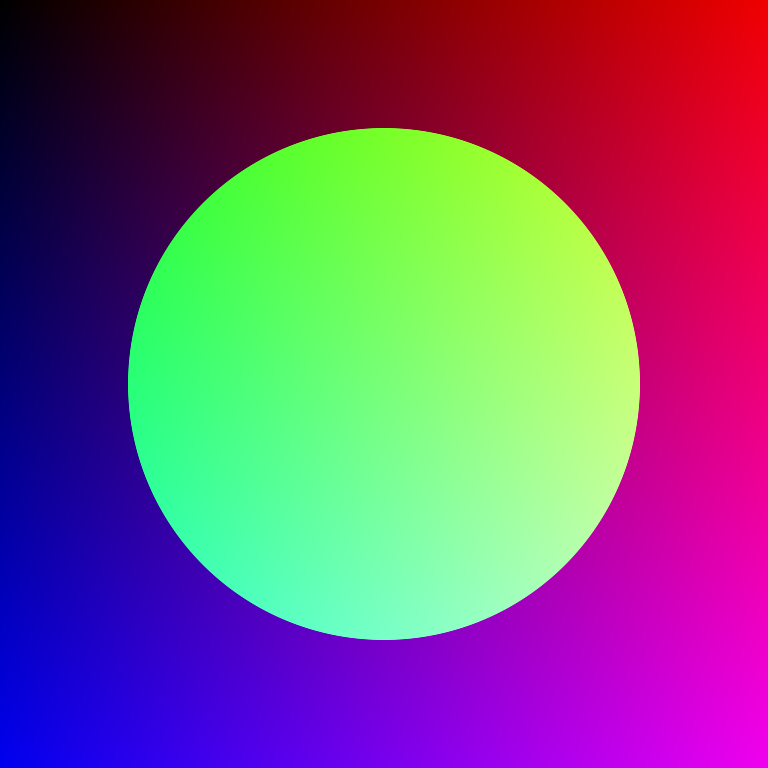
Reproduce this background procedurally as a WebGL 2 fragment shader.

```glsl
#version 300 es
precision highp float;
// A centred green disc over a gradient of red to the right and blue downward.

uniform vec2 u_resolution;
out vec4 outColor;

const vec2 DISC_CENTER = vec2(0.5);
const float DISC_RADIUS = 1.0 / 3.0;
const float GRADIENT_PEAK = 0.94;

// Signed distance to a circle, negative inside
float circleDistance(vec2 point, vec2 center, float radius) {
    return length(point - center) - radius;
}

// Coverage of a shape with an edge of the given width
float coverage(float dist, float edgeWidth) {
    return 1.0 - smoothstep(-0.5 * edgeWidth, 0.5 * edgeWidth, dist);
}

// Red grows with x, blue grows toward the bottom
vec3 cornerGradient(vec2 point, float peak) {
    return peak * vec3(point.x, 0.0, 1.0 - point.y);
}

void main() {
    vec2 uv = gl_FragCoord.xy / u_resolution;
    float pixel = 1.0 / min(u_resolution.x, u_resolution.y);

    vec3 color = cornerGradient(uv, GRADIENT_PEAK);

    // The disc fills only the green channel, so the gradient shows through
    color.g = coverage(circleDistance(uv, DISC_CENTER, DISC_RADIUS), pixel);

    outColor = vec4(color, 1.0);
}
```
